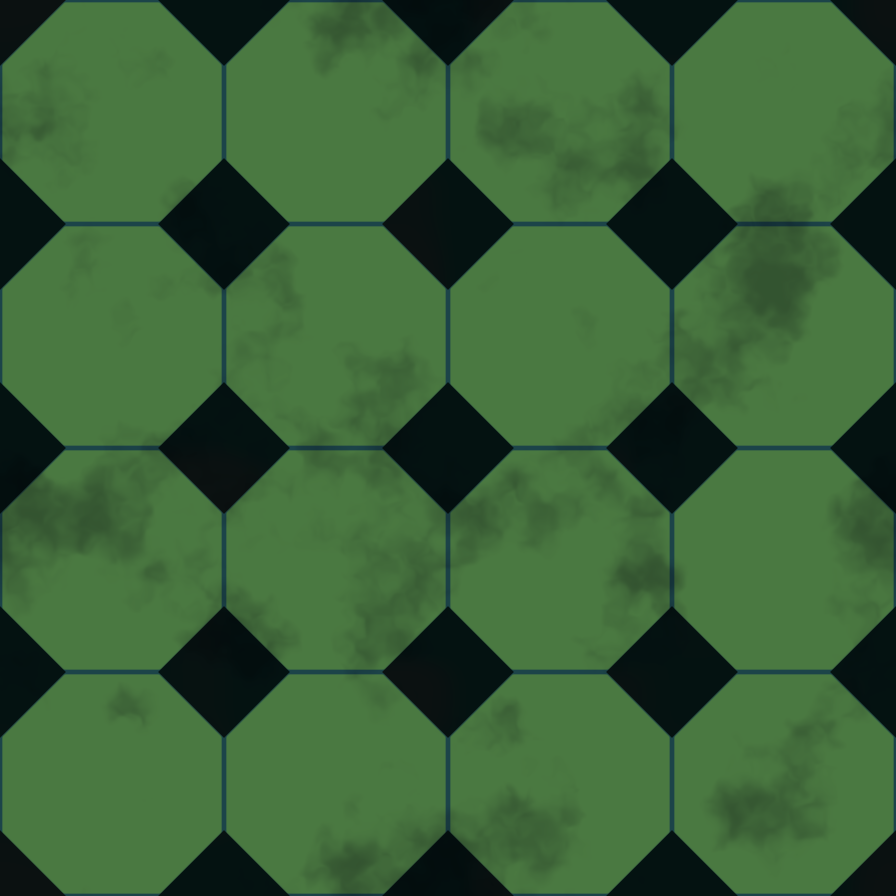
Reproduce this pattern procedurally as a Shadertoy shader.

```glsl
// Green octagon floor tiles with black diamond insets, thin teal grout and soft grime.

const float TILES = 4.0;            // repeats across and down
const float DIAMOND_RADIUS = 0.294; // centre to corner, in tiles
const float GROUT_HALF = 0.0105;    // half the joint width, in tiles
const float RIM_WIDTH = 0.005;      // grout showing around the diamond

const vec3 GREEN = vec3(0.292, 0.475, 0.255);
const vec3 BLACK = vec3(0.015, 0.070, 0.068);
const vec3 RUST  = vec3(0.060, 0.065, 0.065);
const vec3 TEAL  = vec3(0.110, 0.265, 0.285);
const vec3 GRIME = vec3(0.69, 0.69, 0.74);

float hash(vec2 p, float seed) {
    vec3 q = fract(vec3(p.xyx) * 0.1031 + seed * 0.173);
    q += dot(q, q.yzx + 33.33);
    return fract((q.x + q.y) * q.z);
}

// Value noise that wraps after period cells.
float wrapNoise(vec2 uv, float period, float seed) {
    vec2 p = uv * period;
    vec2 i = floor(p);
    vec2 f = fract(p);
    f = f * f * f * (f * (f * 6.0 - 15.0) + 10.0);
    vec2 a = mod(i, period);
    vec2 b = mod(i + 1.0, period);
    return mix(mix(hash(a, seed), hash(vec2(b.x, a.y), seed), f.x),
               mix(hash(vec2(a.x, b.y), seed), hash(b, seed), f.x), f.y);
}

float wrapFbm(vec2 uv, float period, float seed) {
    float sum = 0.0, total = 0.0, gain = 1.0;
    for (int i = 0; i < 5; i++) {
        sum += gain * wrapNoise(uv, period, seed + float(i));
        total += gain;
        gain *= 0.55;
        period *= 2.0;
    }
    return sum / total;
}

// Cloudy stains with slightly ragged borders.
float grimeAmount(vec2 uv) {
    vec2 ragged = vec2(wrapNoise(uv, 72.0, 11.0), wrapNoise(uv, 72.0, 17.0)) - 0.5;
    return smoothstep(0.54, 0.82, wrapFbm(uv + 0.012 * ragged, 7.0, 3.0));
}

// Antialiased coverage of the inside of a signed distance.
float coverage(float dist, float pixel) {
    return 1.0 - smoothstep(-0.5 * pixel, 0.5 * pixel, dist);
}

float diamondDistance(vec2 p, float radius) {
    return (abs(p.x) + abs(p.y) - radius) * 0.70711;
}

void mainImage(out vec4 fragColor, in vec2 fragCoord) {
    vec2 uv = fragCoord / iResolution.xy;
    float pixel = 1.5 * TILES / min(iResolution.x, iResolution.y);

    // Coordinates around the nearest tile corner
    vec2 p = fract(uv * TILES + 0.5) - 0.5;
    float diamond = diamondDistance(p, DIAMOND_RADIUS);
    float joint = min(abs(p.x), abs(p.y)) - GROUT_HALF;

    // Glaze, joints and the rim, which is clearer on the lower sides
    vec3 color = mix(GREEN, TEAL, coverage(joint, pixel));
    float rim = mix(0.7, 0.2, smoothstep(-0.02, 0.02, p.y));
    color = mix(color, TEAL, rim * coverage(diamond - RIM_WIDTH, pixel));

    // Diamond insets with a faint warm cast
    float warm = smoothstep(0.55, 0.9, wrapNoise(uv, 9.0, 29.0));
    color = mix(color, mix(BLACK, RUST, 0.6 * warm), coverage(diamond, pixel));

    // Grime lies over tiles and joints alike
    color *= mix(vec3(1.0), GRIME, grimeAmount(uv));

    fragColor = vec4(color, 1.0);
}
```
